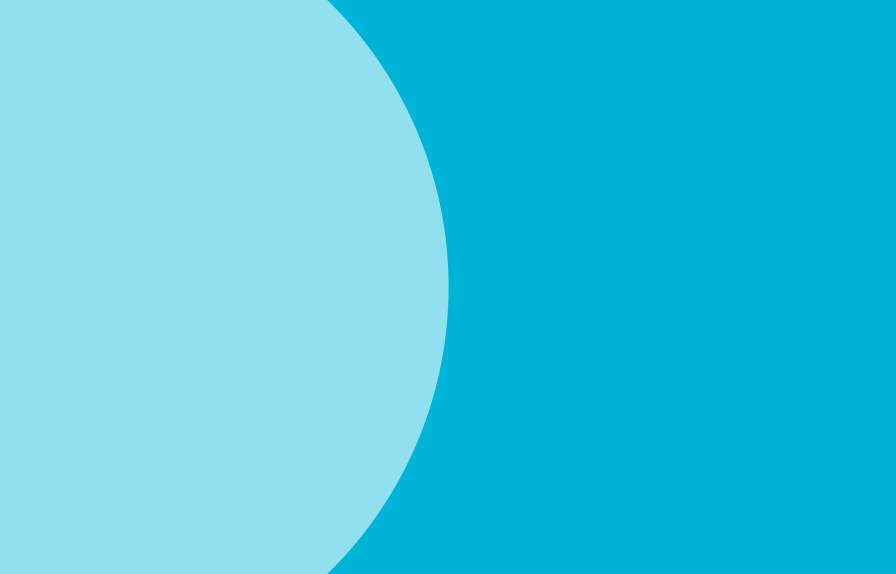
Write a Shadertoy shader that draws this background.

```glsl
#define DEEP_CYAN vec3(0.0, 0.707, 0.849)
#define PALE_CYAN vec3(0.567, 0.880, 0.937)
#define DISC_RADIUS 0.697
#define DISC_RIGHT_EDGE 0.001

// Signed distance to a disc, negative inside
float discDistance(vec2 point, vec2 center, float radius) {
    return length(point - center) - radius;
}

void mainImage(out vec4 fragColor, in vec2 fragCoord) {
    // Canvas heights, measured from the middle
    vec2 point = (fragCoord - 0.5 * iResolution.xy) / iResolution.y;
    float pixel = 1.0 / iResolution.y;

    // Large disc whose right edge touches the vertical midline
    vec2 center = vec2(DISC_RIGHT_EDGE - DISC_RADIUS, 0.0);
    float edge = discDistance(point, center, DISC_RADIUS);
    float coverage = clamp(0.5 - edge / pixel, 0.0, 1.0);

    fragColor = vec4(mix(DEEP_CYAN, PALE_CYAN, coverage), 1.0);
}
```
